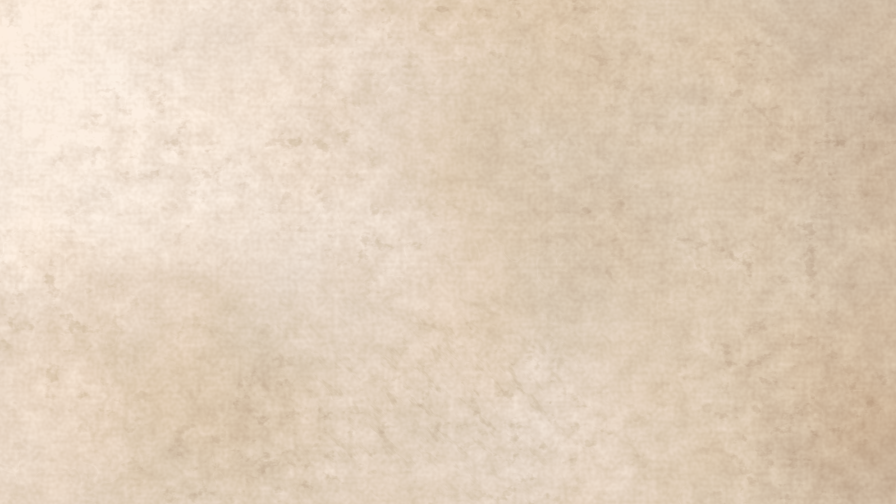
A WebGL 1 fragment shader for this texture:

```glsl
precision highp float;
// Aged parchment: soft tan and cream washes, crisp mottling, flecks and a faint weave.
uniform vec2 u_resolution;

// Paper tones, dark to light
const vec3 DEEP  = vec3(0.81, 0.73, 0.64);
const vec3 TAN   = vec3(0.86, 0.79, 0.70);
const vec3 CREAM = vec3(0.90, 0.83, 0.76);
const vec3 PALE  = vec3(0.96, 0.90, 0.84);
const vec3 HUE_DRIFT = vec3(0.014, -0.003, -0.022);

const float BASE_TONE = 0.49;
const float LIGHT_GAIN = 1.1;
const float DARK_GAIN = 1.5;
const float WARP = 0.11;
const float CLOUD_AMOUNT = 0.20;
const float MOTTLE_SCALE = 24.0;
const float MOTTLE_AMOUNT = 0.36;
const float FLECK_SCALE = 30.0;
const float FLECK_AMOUNT = 0.24;
const float SCRATCH_AMOUNT = 0.20;
const float CREASE_AMOUNT = 0.06;
const float WEAVE_SCALE = 125.0;
const float WEAVE_AMOUNT = 0.07;
const float GRAIN_AMOUNT = 0.16;

float hash(vec2 p) {
  vec3 q = fract(vec3(p.xyx) * 0.1031);
  q += dot(q, q.yzx + 33.33);
  return fract((q.x + q.y) * q.z);
}

float cornerSlope(vec2 cell, vec2 corner, vec2 f) {
  float angle = 6.28318 * hash(cell + corner);
  return dot(vec2(cos(angle), sin(angle)), f - corner);
}

// Gradient noise, about -0.7 to 0.7
float noise(vec2 p) {
  vec2 cell = floor(p);
  vec2 f = p - cell;
  vec2 u = f * f * f * (f * (f * 6.0 - 15.0) + 10.0);
  float low = mix(cornerSlope(cell, vec2(0.0), f), cornerSlope(cell, vec2(1.0, 0.0), f), u.x);
  float high = mix(cornerSlope(cell, vec2(0.0, 1.0), f), cornerSlope(cell, vec2(1.0), f), u.x);
  return mix(low, high, u.y);
}

float fbm(vec2 p) {
  float sum = 0.0;
  float amp = 0.6;
  for (int i = 0; i < 4; i++) {
    sum += amp * noise(p);
    p = mat2(1.6, 1.2, -1.2, 1.6) * p + 17.3;
    amp *= 0.6;
  }
  return sum;
}

// Soft elliptical stain
float stain(vec2 p, vec2 centre, vec2 radius) {
  vec2 d = (p - centre) / radius;
  return exp(-dot(d, d));
}

// Light areas, placed in canvas fractions
float lightWash(vec2 q) {
  float bright = stain(q, vec2(0.04, 0.84), vec2(0.31, 0.50));
  bright *= mix(0.30, 1.0, smoothstep(0.42, 0.52, q.y));
  float tone = 0.44 * bright;
  tone += 0.14 * stain(q, vec2(0.38, 0.52), vec2(0.17, 0.20));
  tone += 0.14 * stain(q, vec2(0.63, 0.12), vec2(0.18, 0.20));
  return tone + 0.11 * stain(q, vec2(0.04, 0.25), vec2(0.12, 0.30));
}

// Brown stains, placed in canvas fractions
float darkWash(vec2 q) {
  float tone = 0.17 * stain(q, vec2(0.61, 0.55), vec2(0.12, 0.25));
  tone += 0.12 * stain(q, vec2(0.27, 0.25), vec2(0.12, 0.17));
  tone += 0.07 * stain(q, vec2(0.65, 0.95), vec2(0.20, 0.20));
  tone += 0.28 * stain(q, vec2(1.02, 0.75), vec2(0.19, 0.45));
  return tone + 0.28 * stain(q, vec2(1.00, 0.10), vec2(0.19, 0.22));
}

vec3 paperColour(float tone) {
  vec3 c = DEEP + (TAN - DEEP) * min((tone - 0.13) / 0.25, 1.0);
  c += (CREAM - TAN) * clamp((tone - 0.38) / 0.20, 0.0, 1.0);
  return c + (PALE - CREAM) * clamp((tone - 0.58) / 0.30, 0.0, 1.5);
}

void main() {
  vec2 uv = gl_FragCoord.xy / u_resolution;
  vec2 p = gl_FragCoord.xy / u_resolution.y;

  // Warped washes and clouds
  vec2 warp = vec2(fbm(p * 3.0 + 4.7), fbm(p * 3.0 + 31.2));
  vec2 q = uv + WARP * warp;
  float brown = darkWash(q);
  float tone = BASE_TONE + LIGHT_GAIN * lightWash(q) - DARK_GAIN * brown;
  tone += CLOUD_AMOUNT * fbm(p * 5.0 + 9.0);

  // Mottling, stronger in patches
  float patches = smoothstep(-0.25, 0.30, fbm(p * 3.5 + 52.0));
  tone += MOTTLE_AMOUNT * mix(0.6, 1.1, patches) * fbm(p * MOTTLE_SCALE);

  // Dark flecks and slanted scratches
  float fleck = smoothstep(0.12, 0.38, fbm(p * vec2(0.8, 1.0) * FLECK_SCALE + 71.0));
  tone -= FLECK_AMOUNT * fleck * mix(0.25, 1.0, patches);
  vec2 slanted = vec2(p.x - p.y, p.x + p.y) * 0.7071;
  float scratch = smoothstep(0.08, 0.38, fbm(slanted * vec2(16.0, 42.0)));
  tone -= SCRATCH_AMOUNT * scratch * stain(uv, vec2(0.48, 0.20), vec2(0.20, 0.22));

  // Pale worn creases
  float crease = 1.0 - smoothstep(0.0, 0.025, abs(fbm(p * 6.0 + 83.0)));
  tone += CREASE_AMOUNT * crease * smoothstep(0.05, 0.35, noise(p * 7.0 + 25.0));

  // Woven threads and fine grain
  float weave = noise(p * vec2(7.0, WEAVE_SCALE)) + 0.6 * noise(p * vec2(WEAVE_SCALE, 9.0) + 40.0);
  tone += WEAVE_AMOUNT * weave + GRAIN_AMOUNT * noise(p * 110.0 + 13.0);

  // Stains lean warm
  float warmth = 1.3 * fbm(p * 2.5 + 64.0) + 1.2 * brown;
  vec3 colour = paperColour(tone) + HUE_DRIFT * warmth;
  gl_FragColor = vec4(clamp(colour, 0.0, 1.0), 1.0);
}
```
